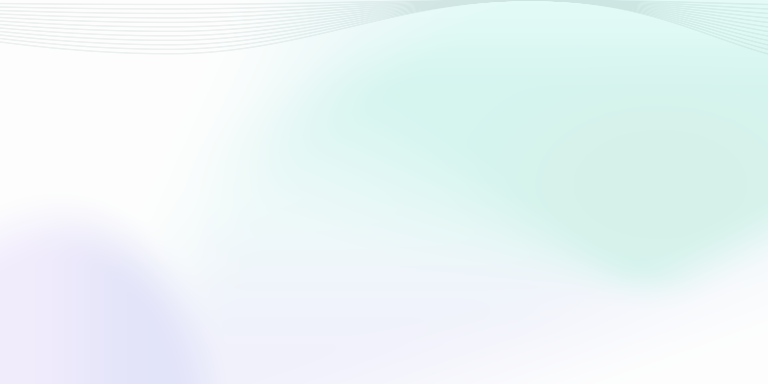
Reproduce this background procedurally as a Shadertoy shader.

```glsl
// Pale abstract backdrop: a mint field and a lavender mound melt into white
// through a cool haze, built from soft half-planes and one soft ellipse.
// A fan of hairline waves hangs from the top edge.

const vec3 WHITE = vec3(0.992, 0.994, 0.993);
const vec3 MINT = vec3(0.840, 0.960, 0.938);
const vec3 SAGE = vec3(0.838, 0.944, 0.914);
const vec3 PALE_MINT = vec3(0.890, 0.982, 0.966);
const vec3 HAZE_TOP = vec3(0.930, 0.978, 0.975);
const vec3 HAZE_BOTTOM = vec3(0.944, 0.946, 0.986);
const vec3 LILAC = vec3(0.945, 0.926, 0.990);
const vec3 PERIWINKLE = vec3(0.888, 0.893, 0.975);
const vec3 LINE_GREY = vec3(0.62, 0.72, 0.71);
const int LINE_COUNT = 12;

// Coverage of the half-plane to the left of the direction a -> b.
float softSide(vec2 p, vec2 a, vec2 b, float softness) {
    vec2 dir = normalize(b - a);
    float side = dot(p - a, vec2(-dir.y, dir.x));
    return smoothstep(-softness, softness, side);
}

// Coverage of an ellipse whose rim fades over a relative softness.
float softEllipse(vec2 p, vec2 center, vec2 radius, float softness) {
    float r = length((p - center) / radius);
    return 1.0 - smoothstep(1.0 - softness, 1.0 + softness, r);
}

// Depth of the lowest wave below the top edge.
float waveDepth(float x) {
    float u = x - 0.443;
    float angle = u * (u < 0.0 ? 2.2 : 3.353);
    float amplitude = 0.07 * (1.0 + 0.35 * smoothstep(1.4, 2.0, x));
    return amplitude * (1.0 + cos(angle));
}

// Ink of evenly spread waves between the top edge and the lowest wave.
float waveLines(vec2 p, float pixel) {
    float halfWidth = 0.0008;
    float depth = waveDepth(p.x);
    float ink = 0.0;
    for (int i = 1; i <= LINE_COUNT; i++) {
        float lineY = 1.0 - depth * float(i) / float(LINE_COUNT);
        float d = abs(p.y - lineY);
        ink += 1.0 - smoothstep(halfWidth, halfWidth + pixel, d);
    }
    return min(0.18 * ink, 0.3);
}

float hazeMask(vec2 p) {
    float left = softSide(p, vec2(0.78, 1.0), vec2(0.42, 0.2), 0.19);
    float right = softSide(p, vec2(1.15, 0.0), vec2(2.0, 0.3), 0.2);
    return left * right;
}

float mintMask(vec2 p) {
    float blur = mix(0.25, 0.07, smoothstep(0.9, 1.65, p.x));
    float below = softSide(p, vec2(0.78, 0.64), vec2(1.66, 0.25), blur);
    float tip = softSide(p, vec2(1.69, 0.24), vec2(2.0, 0.4), 0.09);
    float shoulder = softSide(p, vec2(1.09, 0.96), vec2(0.78, 0.71), 0.13);
    return below * tip * shoulder;
}

void mainImage(out vec4 fragColor, in vec2 fragCoord) {
    float pixel = 1.0 / iResolution.y;
    vec2 p = fragCoord * pixel;

    // Cool haze over white
    vec3 haze = mix(HAZE_BOTTOM, HAZE_TOP, smoothstep(0.05, 0.55, p.y));
    vec3 color = mix(WHITE, haze, hazeMask(p));

    // Mint field, greener at its heart and lighter at the top
    float heart = softEllipse(p, vec2(1.72, 0.52), vec2(0.35, 0.22), 0.8);
    vec3 mint = mix(MINT, SAGE, heart);
    mint = mix(mint, PALE_MINT, smoothstep(0.75, 1.02, p.y));
    color = mix(color, mint, mintMask(p));

    // Lavender mound in the lower left
    vec3 lavender = mix(LILAC, PERIWINKLE, smoothstep(0.03, 0.4, p.x));
    float mound = softEllipse(p, vec2(0.14, -0.1), vec2(0.4, 0.52), 0.2);
    color = mix(color, lavender, mound);

    // Hairline waves
    color = mix(color, LINE_GREY, waveLines(p, pixel));

    fragColor = vec4(color, 1.0);
}
```
